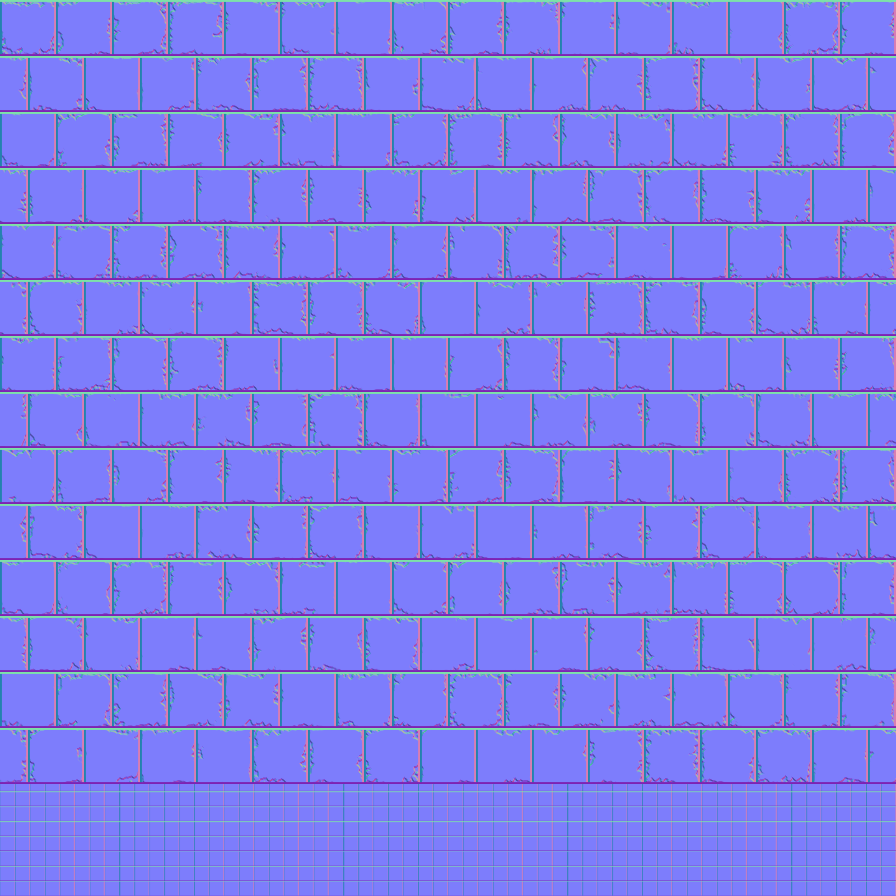
Reproduce this texture map procedurally as a WebGL 2 fragment shader.

```glsl
#version 300 es
precision highp float;

uniform vec2 u_resolution;
out vec4 outColor;

// Layout, in repeats per canvas
const float TILES = 16.0;
const float MOSAIC = 60.0;
const float MOSAIC_TOP = 0.125;

// Bevels, as a fraction of one cell
const float TILE_BEVEL = 0.034;
const float MOSAIC_BEVEL = 0.055;
const float BEVEL_STRENGTH = 1.1;

// Chipped edges, in tile units
const float CHIP_DEPTH = 0.17;
const float CHIP_CELLS = 11.0;
const float CHIP_SOFTNESS = 0.016;
const float CHIP_STEP = 0.018;
const float CHIP_STRENGTH = 0.62;

// Colour of each facing direction
const vec3 FLAT = vec3(0.49, 0.49, 0.99);
const vec3 FACE_LEFT = vec3(0.17, 0.51, 0.71);
const vec3 FACE_RIGHT = vec3(0.82, 0.49, 0.72);
const vec3 FACE_UP = vec3(0.49, 0.85, 0.69);
const vec3 FACE_DOWN = vec3(0.49, 0.17, 0.73);

vec2 hash22(vec2 p) {
    vec3 q = fract(p.xyx * vec3(0.1031, 0.1030, 0.0973));
    q += dot(q, q.yzx + 33.33);
    return fract((q.xx + q.yz) * q.zy);
}

// Distance to the nearest scattered point
float cellular(vec2 p) {
    vec2 cell = floor(p);
    float nearest = 2.0;
    for (int y = -1; y <= 1; y++) {
        for (int x = -1; x <= 1; x++) {
            vec2 neighbour = cell + vec2(x, y);
            nearest = min(nearest, distance(p, neighbour + hash22(neighbour)));
        }
    }
    return nearest;
}

// Tile surface that drops where its rim is chipped
float chipHeight(vec2 local, vec2 id) {
    vec2 p = local + id;
    vec2 rim = min(local, 1.0 - local);
    float waves = sin(7.3 * p.x + 2.0 * sin(3.1 * p.y))
                + sin(8.7 * p.y + 2.0 * sin(2.7 * p.x));
    float wear = smoothstep(-0.8, 1.4, waves + hash22(id).x - 0.5);
    float reach = CHIP_DEPTH * wear * cellular(p * CHIP_CELLS);
    return smoothstep(-CHIP_SOFTNESS, CHIP_SOFTNESS, min(rim.x, rim.y) - reach);
}

vec2 chipTilt(vec2 local, vec2 id) {
    vec2 e = vec2(CHIP_STEP, 0.0);
    vec2 rise = vec2(chipHeight(local + e.xy, id) - chipHeight(local - e.xy, id),
                     chipHeight(local + e.yx, id) - chipHeight(local - e.yx, id));
    return -CHIP_STRENGTH * rise;
}

vec2 cover(vec2 rim, float width, vec2 pixel) {
    return clamp((width - rim) / pixel + 0.5, 0.0, 1.0);
}

// Large tiles in running bond
vec2 tileTilt(vec2 uv, vec2 pixel) {
    vec2 p = uv * TILES;
    p.x += 0.5 * (1.0 - mod(floor(p.y), 2.0));
    vec2 id = floor(p);
    vec2 local = p - id;
    vec2 low = cover(local, TILE_BEVEL, pixel);
    vec2 high = cover(1.0 - local, TILE_BEVEL, pixel);
    vec2 edge = max(low, high);
    vec2 bevel = BEVEL_STRENGTH * (high - low);
    bevel.x *= 1.0 - edge.y;
    return bevel + chipTilt(local, id) * (1.0 - max(edge.x, edge.y));
}

// Small mosaic whose lines lean one way or the other every five cells
vec2 mosaicTilt(vec2 uv, vec2 pixel) {
    vec2 p = uv * MOSAIC;
    vec2 id = floor(p);
    vec2 local = p - id;
    vec2 low = cover(local, MOSAIC_BEVEL, pixel);
    vec2 high = cover(1.0 - local, MOSAIC_BEVEL, pixel);
    vec2 lowLean = mod(id * 3.0, 5.0) / 4.0;
    vec2 highLean = 1.0 - mod((id + 1.0) * 3.0, 5.0) / 4.0;
    vec2 tilt = high * mix(vec2(0.25), vec2(0.8), highLean)
              - low * mix(vec2(0.25), vec2(0.8), lowLean);
    tilt.x *= 1.0 - 0.6 * max(low.y, high.y);
    return tilt;
}

vec3 facingColor(vec2 tilt) {
    vec2 positive = max(tilt, 0.0);
    vec2 negative = max(-tilt, 0.0);
    return FLAT + positive.x * (FACE_RIGHT - FLAT) + negative.x * (FACE_LEFT - FLAT)
                + positive.y * (FACE_UP - FLAT) + negative.y * (FACE_DOWN - FLAT);
}

void main() {
    vec2 uv = gl_FragCoord.xy / u_resolution;
    vec2 pixel = 1.0 / u_resolution;
    vec2 tilt = uv.y < MOSAIC_TOP ? mosaicTilt(uv, pixel * MOSAIC)
                                  : tileTilt(uv, pixel * TILES);
    outColor = vec4(clamp(facingColor(tilt), 0.0, 1.0), 1.0);
}
```
